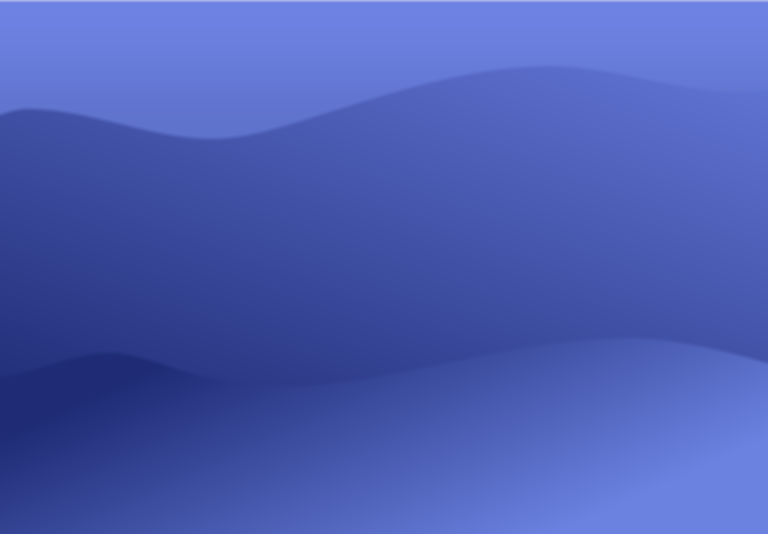
A Shadertoy shader for this background:

```glsl
const vec3 SKY_TOP = vec3(0.43, 0.51, 0.89);
const vec3 SKY_LOW = vec3(0.37, 0.45, 0.80);
const vec3 TOP_RIM = vec3(0.68, 0.72, 0.93);
const vec3 HILL_DARK = vec3(0.13, 0.18, 0.47);
const vec3 HILL_LIGHT = vec3(0.40, 0.48, 0.86);
const vec3 FRONT_DARK = vec3(0.12, 0.17, 0.46);
const vec3 FRONT_LIGHT = vec3(0.42, 0.51, 0.88);

// Linear ramps: x weight, y weight, offset
const vec3 HILL_RAMP = vec3(0.43, 0.83, -0.222);
const vec3 FRONT_RAMP = vec3(1.0, -1.543, 0.273);

const float SKY_FADE_END = 0.74;
const float RIM_HEIGHT = 0.006;
const float EDGE_SOFTNESS = 0.006;

// Ridge knots: position, height, slope
const int KNOTS = 7;
const vec3 BACK_RIDGE[KNOTS] = vec3[KNOTS](
    vec3(0.0, 0.785, 0.45), vec3(0.036, 0.796, 0.0),
    vec3(0.276, 0.740, 0.0), vec3(0.391, 0.773, 0.446),
    vec3(0.716, 0.876, 0.0), vec3(0.964, 0.828, 0.0),
    vec3(1.0, 0.832, 0.15));
const vec3 FRONT_RIDGE[KNOTS] = vec3[KNOTS](
    vec3(0.0, 0.294, 0.2), vec3(0.141, 0.339, 0.0),
    vec3(0.26, 0.296, -0.35), vec3(0.38, 0.277, 0.0),
    vec3(0.586, 0.322, 0.27), vec3(0.814, 0.367, 0.0),
    vec3(1.0, 0.320, -0.4));

// Cubic Hermite segment between two knots
float hermite(vec3 a, vec3 b, float x) {
    float span = b.x - a.x;
    float t = clamp((x - a.x) / span, 0.0, 1.0);
    float s = 1.0 - t;
    return mix(a.y, b.y, t * t * (3.0 - 2.0 * t))
         + span * t * s * (a.z * s - b.z * t);
}

float ridgeHeight(vec3 knots[KNOTS], float x) {
    float height = knots[0].y;
    for (int i = 0; i < KNOTS - 1; i++) {
        if (x >= knots[i].x) height = hermite(knots[i], knots[i + 1], x);
    }
    return height;
}

float coverBelow(float y, float height) {
    return 1.0 - smoothstep(-EDGE_SOFTNESS, EDGE_SOFTNESS, y - height);
}

vec3 ramp(vec3 dark, vec3 light, vec3 weights, vec2 uv) {
    return mix(dark, light, clamp(dot(weights, vec3(uv, 1.0)), 0.0, 1.0));
}

void mainImage(out vec4 fragColor, in vec2 fragCoord) {
    vec2 uv = fragCoord / iResolution.xy;

    // Sky with a pale rim along the top
    vec3 color = mix(SKY_LOW, SKY_TOP, smoothstep(SKY_FADE_END, 1.0, uv.y));
    color = mix(color, TOP_RIM, smoothstep(1.0 - RIM_HEIGHT, 1.0, uv.y));

    // Back hill
    vec3 hill = ramp(HILL_DARK, HILL_LIGHT, HILL_RAMP, uv);
    color = mix(color, hill, coverBelow(uv.y, ridgeHeight(BACK_RIDGE, uv.x)));

    // Front hill
    vec3 front = ramp(FRONT_DARK, FRONT_LIGHT, FRONT_RAMP, uv);
    color = mix(color, front, coverBelow(uv.y, ridgeHeight(FRONT_RIDGE, uv.x)));

    fragColor = vec4(color, 1.0);
}
```
